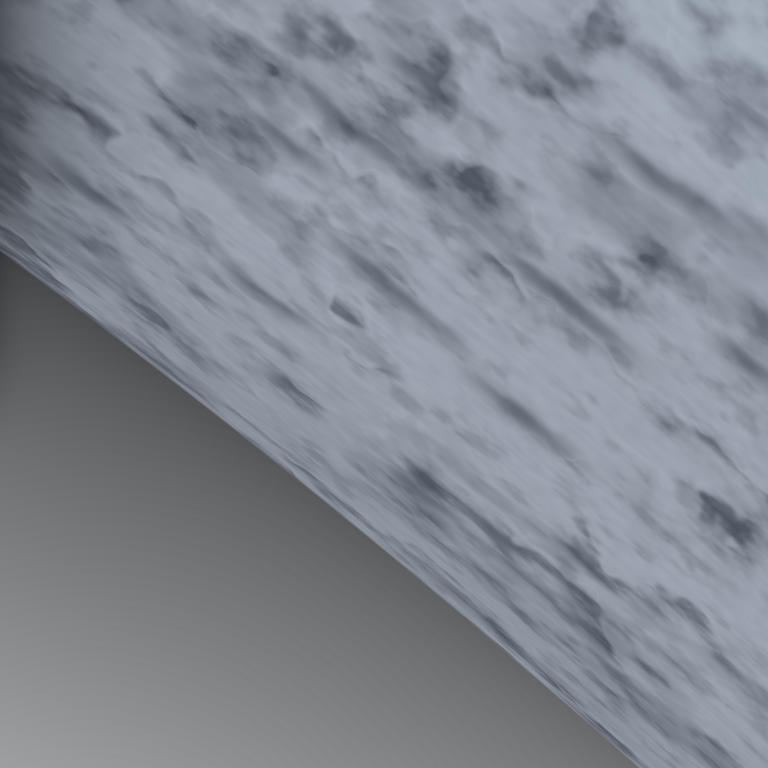
Give the GLSL for this texture, as a Shadertoy shader.

```glsl
// Blue-grey marble slab with slanting dark streaks above a smooth grey floor

const vec3 STONE_LIGHT = vec3(0.605, 0.637, 0.685);
const vec3 STONE_DARK = vec3(0.285, 0.310, 0.355);
const vec3 FLOOR_TINT = vec3(0.99, 1.0, 1.015);
const vec2 GRAIN_DIR = vec2(0.780, -0.626);   // direction of the streaks
const float EDGE_START = 0.674;               // slab edge height at the left
const float EDGE_SLOPE = 0.809;
const float EDGE_BOW = 0.09;
const float EDGE_END = 0.833;                 // where the edge meets the bottom
const float LAYER_ROWS = 11.0;
const float LAYER_DARK = 0.48;
const float RIM_LIGHT = 0.05;
const float GRAIN_AMOUNT = 0.045;
const float STREAK_DARK = 0.62;
const int STREAKS = 12;

// Main streaks: centre x, centre y, half length
const vec3 STREAK[STREAKS] = vec3[](
    vec3(0.462, 0.841, 0.12), vec3(0.514, 0.620, 0.11),
    vec3(0.735, 0.615, 0.11), vec3(0.690, 0.460, 0.09),
    vec3(0.885, 0.750, 0.13), vec3(0.553, 0.355, 0.06),
    vec3(0.547, 0.900, 0.06), vec3(0.985, 0.525, 0.06),
    vec3(0.117, 0.755, 0.07), vec3(0.375, 0.820, 0.07),
    vec3(0.352, 0.622, 0.07), vec3(0.980, 0.855, 0.05));

float hash(vec2 p) {
    vec3 q = fract(p.xyx * 0.1031);
    q += dot(q, q.yzx + 33.33);
    return fract((q.x + q.y) * q.z);
}

float noise(vec2 p) {
    vec2 i = floor(p), f = fract(p);
    f = f * f * (3.0 - 2.0 * f);
    return mix(mix(hash(i), hash(i + vec2(1, 0)), f.x),
               mix(hash(i + vec2(0, 1)), hash(i + vec2(1, 1)), f.x), f.y);
}

float fbm(vec2 p) {
    float sum = 0.0, amp = 0.5;
    for (int i = 0; i < 4; i++) {
        sum += amp * noise(p);
        p = p * 2.03 + 17.3;
        amp *= 0.5;
    }
    return sum / 0.9375;
}

// Signed distance from the slab edge, positive on the stone
float edgeDistance(vec2 p) {
    float height = EDGE_START - EDGE_SLOPE * p.x + EDGE_BOW * p.x * (EDGE_END - p.x);
    return (p.y - height) * GRAIN_DIR.x;
}

// Long dark marks with ragged outlines, thinner towards the edge
float mainStreaks(vec2 p, float depth, float ragged) {
    float mask = 0.0;
    float width = 0.004 + 0.016 * sqrt(depth);
    for (int i = 0; i < STREAKS; i++) {
        vec2 d = p - STREAK[i].xy;
        float along = dot(d, GRAIN_DIR) / STREAK[i].z;
        float across = dot(d, vec2(-GRAIN_DIR.y, GRAIN_DIR.x));
        across = (across + 0.03 * (ragged - 0.5)) / width;
        across *= across > 0.0 ? 1.5 : 0.8;
        mask = max(mask, exp(-pow(abs(along), 3.0) - across * across));
    }
    return mask;
}

vec3 marble(vec2 p, float depth) {
    float s = dot(p, GRAIN_DIR);
    float v = sqrt(depth + 0.008);            // packs the layers near the edge
    float warp = fbm(vec2(s * 7.0, v * 12.0) + 4.0);
    float patches = fbm(vec2(s * 6.0, v * 20.0) + 31.0);
    float detail = fbm(vec2(s * 17.0, v * 50.0) + 9.0);

    // Overlapping layers: shadow below each crest, pale rim above it
    float row = v * LAYER_ROWS + 2.2 * warp;
    float f = fract(row);
    float shade = smoothstep(0.25, 0.88, f) * (1.0 - smoothstep(0.88, 1.0, f));
    float broken = smoothstep(0.42, 0.72, noise(vec2(s * 9.0, floor(row) * 7.3)));
    float rim = exp(-f * 13.0) * smoothstep(0.0, 0.06, f) * smoothstep(0.3, 0.6, patches);

    float dark = LAYER_DARK * shade * broken * smoothstep(0.25, 0.7, detail);
    dark += 0.38 * smoothstep(0.48, 0.78, patches) * (0.4 + detail);
    dark += 0.22 * smoothstep(0.5, 0.8, detail);
    float streak = mainStreaks(p, depth, warp);
    dark = max(dark, STREAK_DARK * streak * (0.55 + 0.8 * detail));

    // Fine fibres, then broad lighting
    float fibre = noise(vec2(s * 25.0, v * 230.0)) + noise(vec2(s * 60.0, v * 120.0)) - 1.0;
    vec3 col = mix(STONE_LIGHT, STONE_DARK, clamp(dark, 0.0, 0.9));
    col += RIM_LIGHT * rim + GRAIN_AMOUNT * 0.5 * fibre;
    col *= 0.91 + 0.09 * smoothstep(0.0, 0.22, depth);
    col *= 1.0 + 0.07 * smoothstep(0.5, 0.9, depth);
    float corner = exp(-p.x / 0.085) * smoothstep(0.58, 0.84, p.y);
    return col * (1.0 - 0.48 * corner);
}

vec3 smoothFloor(vec2 p, float below) {
    float tone = 0.385 + 0.32 * below + 0.20 * (0.35 - p.y);
    tone -= 0.035 * exp(-below / 0.05);
    tone -= 0.07 * exp(-p.x / 0.025) * smoothstep(0.4, 0.58, p.y);
    float rings = length(p - vec2(0.12, -0.25)) * 420.0;
    tone += 0.0025 * cos(rings + 5.0 * noise(p * 9.0));
    return FLOOR_TINT * tone;
}

void mainImage(out vec4 fragColor, in vec2 fragCoord) {
    vec2 p = fragCoord / iResolution.xy;
    float d = edgeDistance(p);
    float soft = max(1.2 / iResolution.y, 0.002);
    vec3 stone = marble(p, max(d, 0.0));
    vec3 ground = smoothFloor(p, max(-d, 0.0));
    fragColor = vec4(mix(ground, stone, smoothstep(-soft, soft, d)), 1.0);
}
```
